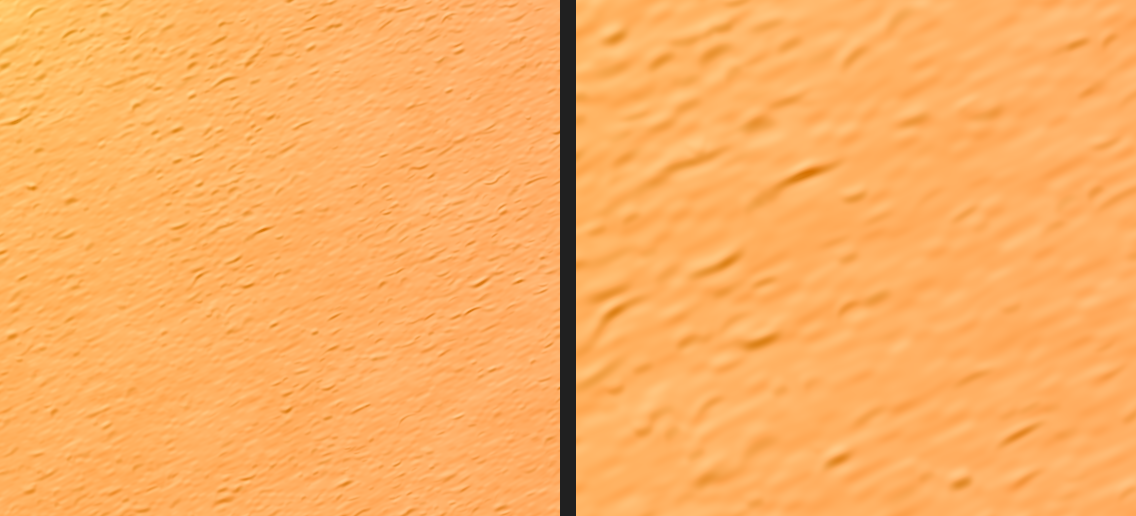
Left, the full canvas; right, a detail of the centre.
Write a Shadertoy shader that draws this texture.

```glsl
// Warm orange plaster wall scored by short slanted dents.
// Layers of jittered cells hold dents, each a dark groove with a lit lip,
// over stretched noise relief and a soft yellow-to-peach gradient.

vec2 hash2(vec2 p) {
    vec3 q = fract(vec3(p.xyx) * vec3(0.1031, 0.1030, 0.0973));
    q += dot(q, q.yzx + 33.33);
    return fract((q.xx + q.yz) * q.zy);
}

float noise(vec2 p) {
    vec2 i = floor(p), f = fract(p);
    f = f * f * f * (f * (f * 6.0 - 15.0) + 10.0);
    float low = mix(hash2(i).x, hash2(i + vec2(1, 0)).x, f.x);
    float high = mix(hash2(i + vec2(0, 1)).x, hash2(i + vec2(1, 1)).x, f.x);
    return mix(low, high, f.y);
}

mat2 rotation(float angle) {
    float c = cos(angle), s = sin(angle);
    return mat2(c, -s, s, c);
}

// Signed shade of one dent: negative in the groove, positive on its lips.
float dent(vec2 s, float halfLength, float width, float bend) {
    float t = s.x / halfLength;
    s.y += bend * halfLength * (t * t - 0.3);
    float taper = exp(-t * t * (0.6 + t * t));
    float y = s.y / width;
    float groove = exp(-y * y);
    float upperLip = exp(-(y - 1.8) * (y - 1.8));
    float lowerLip = exp(-(y + 1.9) * (y + 1.9));
    return taper * (0.6 * upperLip + 0.3 * lowerLip - groove);
}

// One layer of scattered dents; "cell" is the spacing along and across the grain.
float dentLayer(vec2 q, vec2 cell, float density, float width, float seed) {
    vec2 home = floor(q / cell);
    float shade = 0.0;
    for (int j = -1; j <= 1; j++)
    for (int i = -1; i <= 1; i++) {
        vec2 id = home + vec2(i, j);
        vec2 place = hash2(id + seed);
        vec2 form = hash2(id + seed + 71.7);
        vec2 kind = hash2(id + seed + 153.3);
        vec2 s = rotation((form.x - 0.5) * 0.35) * (q - (id + place) * cell);
        float halfLength = cell.x * mix(0.18, 0.42, form.y * form.y);
        float present = smoothstep(0.0, 0.12, density - kind.x);
        float strength = present * mix(0.35, 1.15, kind.y * kind.y);
        float bend = 0.3 * (form.x - place.x);
        shade += strength * dent(s, halfLength, width * mix(0.75, 1.25, place.y), bend);
    }
    return shade;
}

// Height of the uneven plaster, stretched along the grain.
float plaster(vec2 q) {
    return 0.5 * noise(q * vec2(26, 65)) + 0.5 * noise(q * vec2(65, 140) + 19.0);
}

void mainImage(out vec4 fragColor, in vec2 fragCoord) {
    vec2 uv = fragCoord / iResolution.xy;
    vec2 p = fragCoord / iResolution.y;

    // Grain frame, gently warped so that strokes are uneven
    vec2 q = rotation(0.45) * p + 3.0;
    q += 0.004 * (vec2(noise(p * 28.0), noise(p * 28.0 + 40.0)) - 0.5);

    // Base gradient: yellow at upper left, peach at right, orange below
    vec3 left = mix(vec3(1.012, 0.685, 0.365), vec3(1.015, 0.728, 0.385), uv.y);
    vec3 right = mix(vec3(1.012, 0.682, 0.395), vec3(1.015, 0.695, 0.425), uv.y);
    vec3 color = mix(left, right, smoothstep(0.0, 1.0, uv.x));
    float corner = exp(-7.0 * length(uv - vec2(0, 1)));
    color += corner * vec3(0.0, 0.06, 0.03);

    // Broad stains and fine relief lit from above
    color += (noise(q * vec2(5, 12)) - 0.5) * vec3(0.01, 0.022, 0.032);
    color += (noise(q * vec2(14, 32) + 5.0) - 0.5) * vec3(0.01, 0.02, 0.035);
    float relief = plaster(q) - plaster(q + vec2(0.001, 0.005));
    color += relief * vec3(0.05, 0.13, 0.19);

    // Dents gather in clusters, wider at left and finer at right
    float cluster = noise(p * 5.0 + 7.0) * 0.65 + noise(p * 11.0) * 0.35;
    float sides = smoothstep(0.1, 0.5, abs(uv.x - 0.42));
    float density = mix(0.14, 0.7, smoothstep(0.25, 0.75, cluster)) + 0.2 * sides;
    float width = mix(0.0049, 0.0036, smoothstep(0.2, 0.7, uv.x));
    float shade = dentLayer(q, vec2(0.075, 0.036), density * 0.75, width, 11.0);
    shade += 0.9 * dentLayer(q + 0.37, vec2(0.052, 0.026), density, width * 0.9, 37.0);
    shade += 0.55 * dentLayer(q + 0.71, vec2(0.036, 0.019), density + 0.1, width * 0.8, 59.0);

    // Grooves sink to deep orange, lips brighten to cream
    shade = clamp(shade, -1.2, 0.9);
    color += shade * mix(vec3(0.13, 0.17, 0.26), vec3(0.05, 0.13, 0.19), step(0.0, shade));
    fragColor = vec4(clamp(color, 0.0, 1.0), 1.0);
}
```
